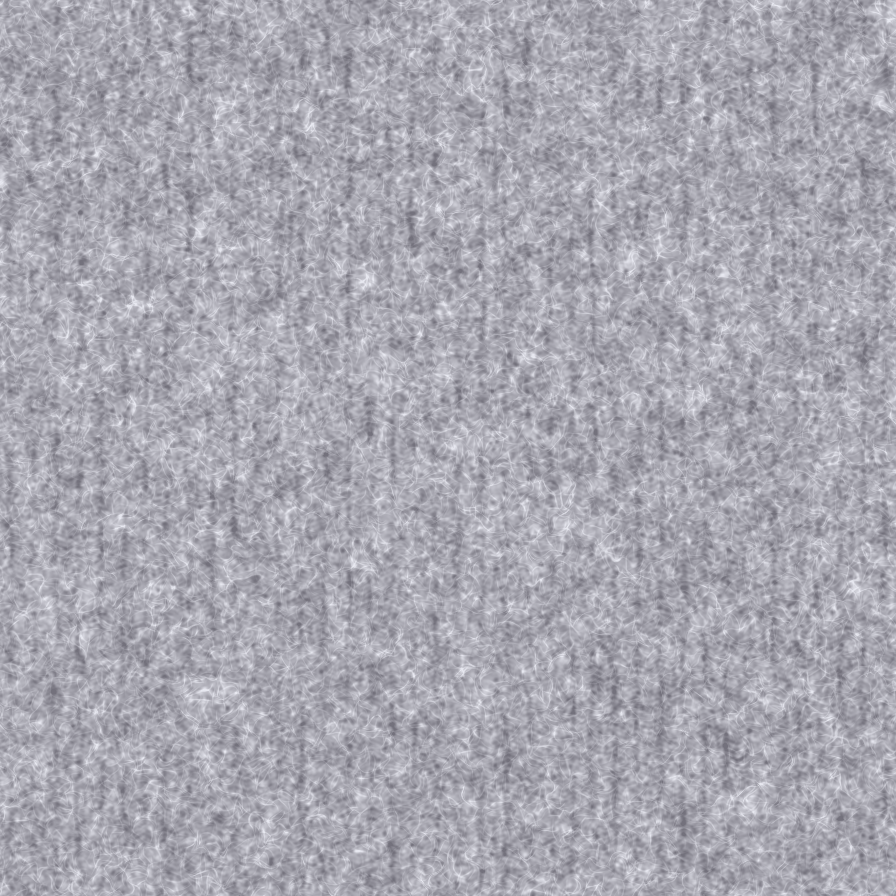
This texture is drawn by a WebGL 1 fragment shader. Its source:

```glsl
precision highp float;
// Brushed grey rib knit: fine broken vertical grooves and tiny stitches lie
// under a mottled nap. Cellular blobs make the nap and grain; curved strokes
// scattered one per cell, in several layers, make the loose pale fibres.

#define RIBS 40.0
#define ROWS 170.0
#define GROOVE_DEPTH 0.085
#define NAP_SCALE vec2(60.0, 48.0)
#define NAP_AMOUNT 0.052
#define GRAIN_SCALE 215.0
#define GRAIN_AMOUNT 0.105
#define FIBRE_SCALE 58.0
#define FIBRE_WIDTH 0.0019
#define FIBRE_LIGHT 0.092
#define FIBRE_LAYERS 6
#define BASE_SHADE 0.67

uniform vec2 u_resolution;

const vec3 DARK_YARN = vec3(0.53, 0.524, 0.565);
const vec3 PALE_YARN = vec3(0.79, 0.79, 0.825);

// Three random values in 0..1 for a cell
vec3 hash3(vec2 cell) {
  vec3 q = fract(cell.xyx * vec3(0.1031, 0.1030, 0.0973));
  q += dot(q, q.yxz + 33.33);
  return fract((q.xxy + q.yzz) * q.zyx);
}

// Cellular noise: one round light or dark blob per cell, about -1..1
float blobs(vec2 p, float seed) {
  vec2 cell = floor(p);
  float sum = 0.0;
  for (int j = -1; j <= 1; j++) {
    for (int i = -1; i <= 1; i++) {
      vec2 id = cell + vec2(float(i), float(j));
      vec3 rnd = hash3(id + seed);
      vec2 d = p - id - rnd.xy;
      float k = max(1.0 - dot(d, d), 0.0);
      sum += (2.0 * rnd.z - 1.0) * k * k;
    }
  }
  return sum;
}

// One layer of short bent strokes, one per cell, any direction
float fibres(vec2 p, float seed, float pixel) {
  vec2 cell = floor(p);
  float halfWidth = 0.5 * FIBRE_WIDTH * FIBRE_SCALE;
  float sum = 0.0;
  for (int j = -1; j <= 1; j++) {
    for (int i = -1; i <= 1; i++) {
      vec2 id = cell + vec2(float(i), float(j));
      vec3 place = hash3(id + seed);
      vec3 form = hash3(id + seed + 57.0);
      float angle = 6.2832 * place.z;
      vec2 along = vec2(cos(angle), sin(angle));
      vec2 d = p - id - place.xy;
      float t = dot(d, along);
      float bend = (form.x - 0.5) * 1.6;
      float off = dot(d, vec2(-along.y, along.x)) - bend * t * t;
      off = abs(off) / sqrt(1.0 + 4.0 * bend * bend * t * t);
      float reach = 0.45 + 0.4 * form.y;
      float line = 1.0 - smoothstep(0.0, halfWidth + pixel, off);
      float taper = 1.0 - smoothstep(0.4 * reach, reach, abs(t));
      sum += line * taper * (0.3 + 0.7 * form.z);
    }
  }
  return sum;
}

void main() {
  float size = min(u_resolution.x, u_resolution.y);
  vec2 uv = gl_FragCoord.xy / size;

  // Nap: faint drift, tufts, and smaller clumps
  float drift = blobs(uv * 9.0, 11.0);
  vec2 warped = uv + 0.004 * vec2(blobs(uv * 75.0, 23.0), blobs(uv * 75.0, 37.0));
  float nap = blobs(warped * NAP_SCALE, 41.0);
  float clumps = blobs(warped * vec2(120.0, 95.0), 73.0);
  float tuft = max(blobs(warped * vec2(62.0, 50.0), 97.0), 0.0);
  float cover = smoothstep(-0.4, 0.9, nap + tuft);

  // Knit: nearly even grooves of varying strength, with chevron stitches
  float sway = 0.14 * blobs(vec2(uv.x * 17.0, uv.y * 2.0), 131.0)
             + 0.1 * blobs(uv * vec2(40.0, 35.0), 151.0);
  float rib = uv.x * RIBS + sway;
  float fromGroove = abs(fract(rib) - 0.5);
  float strength = clamp(0.75 + 0.55 * blobs(vec2(rib, uv.y * 28.0), 173.0), 0.0, 1.3);
  float groove = (1.0 - smoothstep(0.0, 0.24, fromGroove)) * strength;
  float stitch = sin(6.2832 * (uv.y * ROWS + 2.0 * fromGroove));

  // Loose fibres and fine grain
  float hair = 0.0;
  for (int k = 0; k < FIBRE_LAYERS; k++) {
    float n = float(k);
    vec2 shift = vec2(0.37, 0.61) * n;
    hair += fibres(warped * FIBRE_SCALE + shift, 200.0 + 31.0 * n, FIBRE_SCALE / size * 0.5);
  }
  float grain = blobs(uv * GRAIN_SCALE, 401.0);

  // Add the layers and tint them from dark to pale yarn
  float shade = BASE_SHADE + 0.009 * drift + NAP_AMOUNT * nap + 0.034 * clumps;
  shade += 0.05 * tuft * tuft;
  shade -= GROOVE_DEPTH * groove * (1.0 - 0.6 * cover);
  shade += 0.022 * stitch * (1.0 - 0.6 * cover);
  shade += FIBRE_LIGHT * (min(hair, 1.5) - 0.36) * (0.7 + 0.4 * cover);
  shade += GRAIN_AMOUNT * grain;
  float tone = (shade - DARK_YARN.r) / (PALE_YARN.r - DARK_YARN.r);
  gl_FragColor = vec4(mix(DARK_YARN, PALE_YARN, clamp(tone, -0.3, 1.45)), 1.0);
}
```
